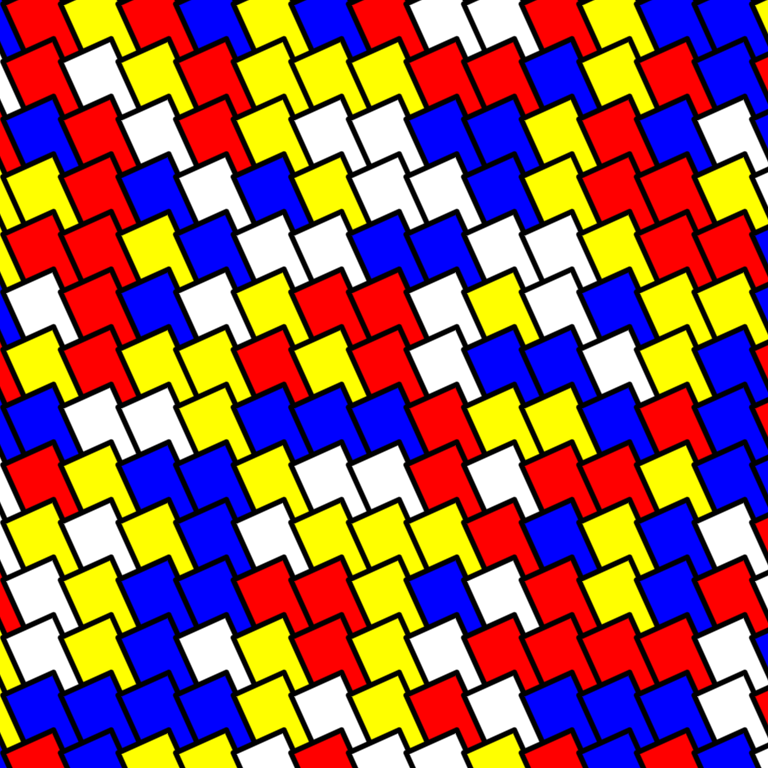
A WebGL 2 fragment shader for this pattern:

```glsl
#version 300 es
precision highp float;

uniform vec2 u_resolution;
out vec4 outColor;

float hash(vec2 cell) {
    return fract(sin(dot(cell, vec2(127.1, 311.7))) * 43758.5);
}

float boxDistance(vec2 p, vec2 halfSize) {
    vec2 d = abs(p) - halfSize;
    return length(max(d, 0.0)) + min(max(d.x, d.y), 0.0);
}

// Random tile colour, weighted by how often each one occurs
vec3 tileColor(vec2 cell) {
    float pick = hash(cell + 3.0);
    if (pick < 0.286) return vec3(1.0, 0.0, 0.0);
    if (pick < 0.559) return vec3(1.0, 1.0, 0.0);
    if (pick < 0.806) return vec3(0.0, 0.0, 1.0);
    return vec3(1.0);
}

void main() {
    const float repeats = 13.333;
    vec2 uv = gl_FragCoord.xy / u_resolution.y;
    float pixel = repeats / u_resolution.y;

    // Grid space: one unit per tile, rows counted downwards
    vec2 grid = vec2(uv.x, 1.0 - uv.y) * repeats - vec2(0.05, 0.07);
    vec2 baseCell = floor(grid);

    float tilt = 0.424;
    vec2 across = vec2(cos(tilt), -sin(tilt));
    vec2 down = vec2(sin(tilt), cos(tilt));
    vec2 halfSize = vec2(0.483, 0.75);

    // Paint overlapping tiles: lower rows over upper, right over left
    vec3 color = vec3(0.0);
    for (int row = -2; row <= 1; row++) {
        for (int column = -2; column <= 1; column++) {
            vec2 cell = baseCell + vec2(column, row);
            vec2 fromCorner = grid - cell;
            vec2 local = vec2(dot(fromCorner, across), dot(fromCorner, down));
            float d = boxDistance(local - halfSize, halfSize);

            // Black outline centred on the edge, then the flat fill
            float outline = smoothstep(pixel, -pixel, d - 0.046);
            float fill = smoothstep(pixel, -pixel, d + 0.046);
            color = mix(color, vec3(0.0), outline);
            color = mix(color, tileColor(cell), fill);
        }
    }

    outColor = vec4(color, 1.0);
}
```
